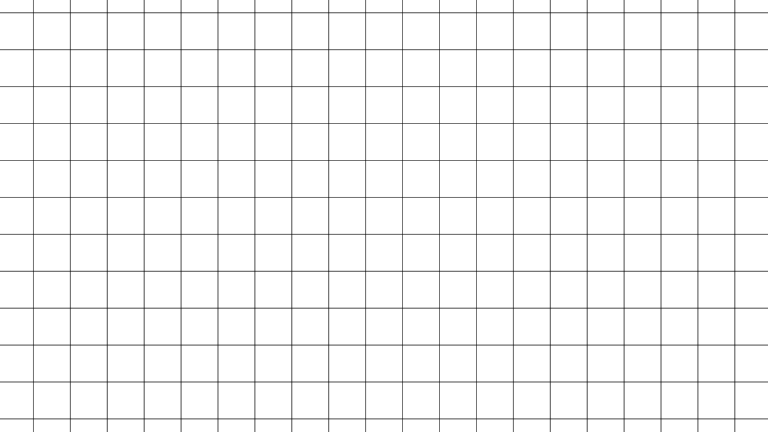
This pattern is drawn by a WebGL 2 fragment shader. Its source:

```glsl
#version 300 es
precision highp float;

uniform vec2 u_resolution;
out vec4 fragColor;

// All lengths are fractions of the canvas height.
const float CELL_SIZE = 0.08546;
const float LINE_WIDTH = 0.0015;
const vec2 GRID_ORIGIN = vec2(0.0773, 0.0303);
const vec3 PAPER_COLOR = vec3(1.0);
const vec3 LINE_COLOR = vec3(0.0);

// Signed distance to the nearest vertical and horizontal grid line.
vec2 gridDistance(vec2 point, vec2 origin, float cell) {
    return (fract((point - origin) / cell + 0.5) - 0.5) * cell;
}

// Share of a filter window covered by a line, per axis.
vec2 lineCoverage(vec2 dist, float width, float window) {
    vec2 upper = min(dist + 0.5 * window, vec2(0.5 * width));
    vec2 lower = max(dist - 0.5 * window, vec2(-0.5 * width));
    return max(upper - lower, 0.0) / window;
}

// Joins both line directions without doubling the crossings.
float gridInk(vec2 coverage) {
    return 1.0 - (1.0 - coverage.x) * (1.0 - coverage.y);
}

void main() {
    vec2 point = gl_FragCoord.xy / u_resolution.y;
    float window = 1.2 / u_resolution.y;

    vec2 dist = gridDistance(point, GRID_ORIGIN, CELL_SIZE);
    float ink = gridInk(lineCoverage(dist, LINE_WIDTH, window));

    fragColor = vec4(mix(PAPER_COLOR, LINE_COLOR, ink), 1.0);
}
```
